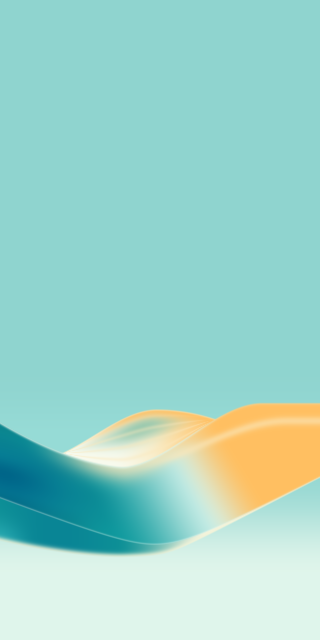
Reproduce this background procedurally as a WebGL 2 fragment shader.

```glsl
#version 300 es
precision highp float;
// Draws translucent teal and orange silk ribbons crossing a calm mint backdrop.
#define MINT vec3(0.56, 0.83, 0.81)
#define PALE vec3(0.875, 0.96, 0.92)
#define TEAL vec3(0.06, 0.61, 0.62)
#define BLUE vec3(0.00, 0.43, 0.58)
#define ORANGE vec3(1.00, 0.75, 0.38)
#define CREAM vec3(0.98, 0.91, 0.74)
#define STREAKS 4
#define WISP_SCALE vec2(5.0, 19.0)

uniform vec2 u_resolution;
out vec4 fragColor;

float hash(vec2 p) {
    return fract(sin(dot(p, vec2(127.1, 311.7))) * 4375.85);
}

float noise(vec2 p) {
    vec2 cell = floor(p), f = fract(p);
    f = f * f * (3.0 - 2.0 * f);
    float low = mix(hash(cell), hash(cell + vec2(1, 0)), f.x);
    float high = mix(hash(cell + vec2(0, 1)), hash(cell + vec2(1, 1)), f.x);
    return mix(low, high, f.y);
}

float glow(float d, float width) {
    return exp(-d * d / (width * width));
}

// Smooth bend from flat to a slope of two.
float bend(float d, float softness) {
    return d + sqrt(d * d + softness * softness);
}

// Ribbon outlines: height as a function of x, in canvas widths.
float sheetTop(float x) {
    return 0.54 + 0.14 * pow(max(1.0 - x / 0.4, 0.0), 1.7)
         + 0.2 * smoothstep(0.37, 0.82, x);
}

float sheetFold(float x) {
    return 0.437 - 0.385 * x + 0.45 * bend(x - 0.5, 0.12);
}

float sheetBottom(float x) {
    return 0.257 + 0.053 * pow(max(1.0 - x / 0.39, 0.0), 1.7)
         + 0.26 * bend(x - 0.52, 0.06);
}

float backTop(float x) {
    float fall = max(x - 0.49, 0.0);
    return 0.56 + 0.16 * smoothstep(0.1, 0.49, x) - 0.9 * fall * fall;
}

vec3 backdrop(vec2 p) {
    vec3 col = mix(PALE, MINT, smoothstep(0.2, 0.55, p.y));
    return col + 0.03 * glow(p.y - 0.62, 0.13);
}

vec3 backRibbon(vec2 p, float top, float crest) {
    float across = clamp((p.y - top) / max(crest - top, 0.001), 0.0, 1.0);
    vec3 col = mix(vec3(0.97, 0.98, 0.93), CREAM, smoothstep(0.35, 0.55, p.x));
    float shade = glow(p.x - 0.44, 0.13) * glow(across - 0.68, 0.25);
    col = mix(col, vec3(0.53, 0.76, 0.66), 0.85 * shade);
    col = mix(col, ORANGE, 0.75 * smoothstep(0.47, 0.66, p.x));
    // Fine folds fanning out between both edges.
    for (int i = 0; i < STREAKS; i++) {
        float lane = (float(i) + 0.6) / float(STREAKS) - 0.22 * (p.x - 0.4);
        col = mix(col, CREAM, 0.4 * glow(across - lane, 0.045));
    }
    float rim = glow(p.y - crest, 0.022) * smoothstep(0.23, 0.43, p.x);
    col = mix(col, ORANGE, 0.9 * rim);
    return mix(col, CREAM, 0.6 * glow(p.y - crest, 0.004));
}

vec3 frontSheet(vec2 p, float top, float fold) {
    // Deep blue hollow with darker wisps on the left.
    float wisp = noise(WISP_SCALE * vec2(p.x, p.y + 0.25 * p.x));
    float hollow = glow(p.x - 0.02, 0.24) * glow(p.y - 0.51 + 0.25 * p.x, 0.12);
    vec3 col = mix(TEAL, BLUE, clamp(hollow * (0.75 + 0.4 * wisp), 0.0, 1.0));
    col *= 1.0 - 0.12 * wisp * (1.0 - smoothstep(0.2, 0.42, p.x));
    // Light passes through the middle, then warms to orange.
    float light = smoothstep(0.28, 0.68, p.x + 0.5 * (p.y - 0.45));
    col = mix(col, vec3(0.83, 0.95, 0.92), light);
    float warmth = smoothstep(0.55, 0.79, p.x + 0.6 * (p.y - 0.5));
    col = mix(col, ORANGE, warmth);
    // Cream band rolling over the crest.
    float band = glow(p.y - top, 0.045) * smoothstep(0.06, 0.36, p.x);
    col = mix(col, CREAM, 0.75 * band * (1.0 - smoothstep(0.48, 0.7, p.x)));
    float crease = p.y - 0.53 - 0.155 * smoothstep(0.35, 0.9, p.x);
    float creaseFade = smoothstep(0.42, 0.58, p.x);
    col = mix(col, CREAM, 0.6 * creaseFade * glow(crease, 0.014));
    col = mix(col, ORANGE, 0.4 * creaseFade * glow(crease - 0.045, 0.03));
    // Thin bright edges.
    float edge = glow(p.y - top, 0.006) * (1.0 - 0.7 * smoothstep(0.5, 0.75, p.x));
    col = mix(col, PALE, 0.75 * edge);
    return mix(col, PALE, 0.45 * glow(p.y - fold, 0.004));
}

vec3 underside(vec2 p, float bottom) {
    vec3 col = mix(TEAL * 0.95, BLUE, 0.4 * glow(p.x - 0.18, 0.18));
    col += 0.1 * (1.0 - smoothstep(0.0, 0.12, p.x)) * glow(p.y - bottom, 0.06);
    col = mix(col, vec3(0.97, 0.96, 0.87), smoothstep(0.36, 0.66, p.x));
    col = mix(col, ORANGE, 0.7 * smoothstep(0.72, 0.95, p.x));
    return mix(col, vec3(0.94, 0.95, 0.85), 0.85 * glow(p.y - bottom, 0.011));
}

void main() {
    vec2 p = gl_FragCoord.xy / u_resolution * vec2(1.0, 2.0);
    float aa = 1.2 / u_resolution.x;
    float top = sheetTop(p.x), bottom = sheetBottom(p.x);
    float fold = max(sheetFold(p.x), bottom), crest = backTop(p.x);

    // Layers from back to front.
    vec3 col = backdrop(p);
    float back = smoothstep(-aa, aa, crest - p.y) * smoothstep(-aa, aa, p.y - top + aa);
    col = mix(col, backRibbon(p, top, crest), back * step(0.18, p.x));
    float body = smoothstep(-aa, aa, top - p.y) * smoothstep(-aa, aa, p.y - bottom);
    vec3 ribbon = mix(underside(p, bottom), frontSheet(p, top, fold),
                      smoothstep(-aa, aa, p.y - fold));
    fragColor = vec4(mix(col, ribbon, body), 1.0);
}
```
